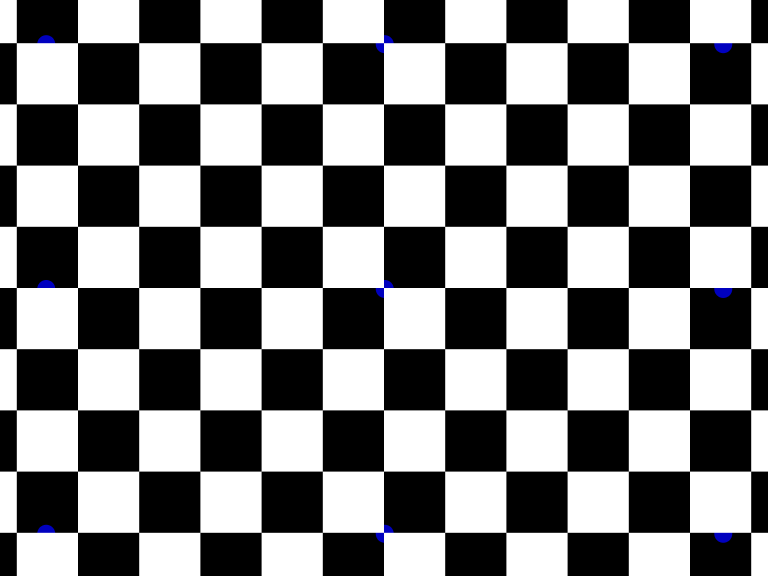
Give the GLSL for this pattern, as a Shadertoy shader.

```glsl
// Lengths are fractions of the canvas height, measured from its centre
const float CELL_SIZE = 0.10625;
const vec2 DOT_SPACING = vec2(0.5877, 0.425);
const vec2 DOT_OFFSET = vec2(0.0013, -0.0017);
const float DOT_RADIUS = 0.0156;

const vec3 LIGHT_CELL = vec3(1.0);
const vec3 DARK_CELL = vec3(0.0);
const vec3 DOT_COLOR = vec3(0.0, 0.0, 0.75);

// Square wave per axis, +1 on even cells and -1 on odd, box filtered over a pixel
vec2 cellSign(vec2 cell, float pixel) {
    vec2 edgeDistance = 0.5 - abs(mod(cell + 0.5, 2.0) - 1.0);
    return clamp(2.0 * edgeDistance / pixel, -1.0, 1.0);
}

// Share of the pixel covered by light cells
float lightCoverage(vec2 p, float pixel) {
    vec2 s = cellSign(p / CELL_SIZE, pixel / CELL_SIZE);
    return 0.5 - 0.5 * s.x * s.y;
}

// Share of the pixel covered by the repeating dots
float dotCoverage(vec2 p, float pixel) {
    vec2 q = p - DOT_OFFSET;
    q -= DOT_SPACING * floor(q / DOT_SPACING + 0.5);
    return clamp(0.5 - (length(q) - DOT_RADIUS) / pixel, 0.0, 1.0);
}

void mainImage(out vec4 fragColor, in vec2 fragCoord) {
    float pixel = 1.0 / iResolution.y;
    vec2 p = (fragCoord - 0.5 * iResolution.xy) * pixel;

    // Dots show on dark cells only; light cells cover them
    vec3 dark = mix(DARK_CELL, DOT_COLOR, dotCoverage(p, pixel));
    vec3 color = mix(dark, LIGHT_CELL, lightCoverage(p, pixel));

    fragColor = vec4(color, 1.0);
}
```
